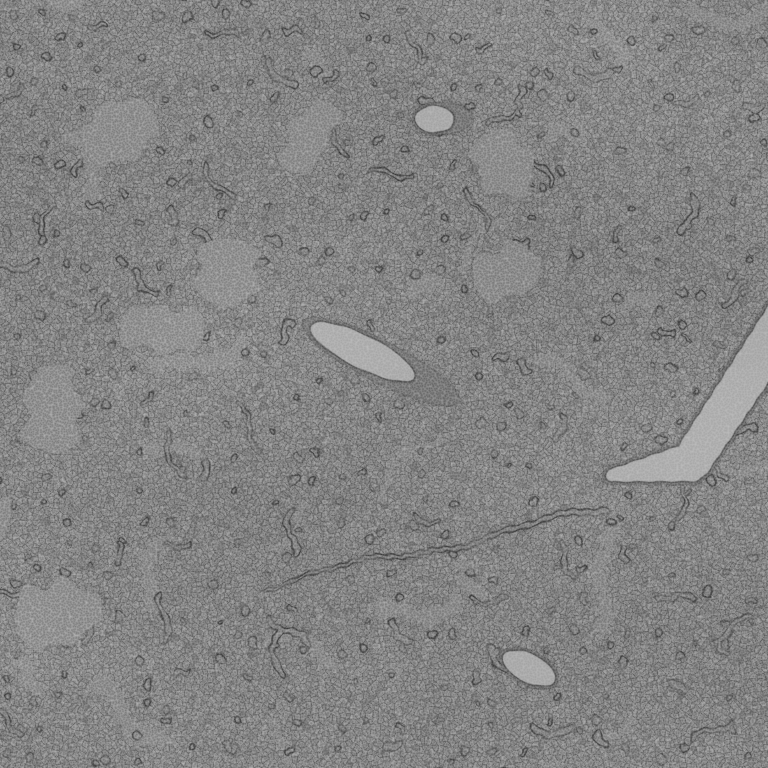
Reproduce this texture procedurally as a Shadertoy shader.

```glsl
// Grey micrograph of nerve tissue: grainy ground, dark-walled axons, pale cell bodies, bright vessels.
#define GROUND 0.524       // mean tissue grey
#define PALE 0.572         // cell bodies and dendrites
#define LUMEN 0.675        // inside of the vessels
#define SHEATH 0.485       // wall of the vessels
#define MYELIN 0.30        // dark axon walls
#define MEMBRANE 0.10      // contrast of the fine membranes
#define GRAIN 0.18         // contrast of the finest grain
#define CELL_SCALE 140.0   // membrane cells across the canvas
#define GRAIN_SCALE 330.0  // grains across the canvas
#define WALL 0.0014        // half width of an axon wall
#define EDGE 0.0012        // softness of filled shapes

vec2 hash2(vec2 c) {
    vec3 q = fract(c.xyx * vec3(0.1031, 0.1030, 0.0973));
    q += dot(q, q.yzx + 33.33);
    return fract((q.xx + q.yz) * q.zy);
}

vec2 rotate(vec2 p, float a) {
    float c = cos(a), s = sin(a);
    return vec2(c * p.x + s * p.y, c * p.y - s * p.x);
}

float fill(float d) { return 1.0 - smoothstep(-EDGE, EDGE, d); }
float outline(float d, float w) { return exp(-d * d / (w * w)); }

// Cellular noise: nearest distance, gap to the second nearest, cell value
vec3 cellular(vec2 p) {
    vec2 base = floor(p);
    vec3 r = vec3(9.0, 9.0, 0.0);
    for (int y = -1; y <= 1; y++)
    for (int x = -1; x <= 1; x++) {
        vec2 c = base + vec2(x, y);
        float d = length(c + hash2(c) - p);
        if (d < r.x) r = vec3(d, r.x, hash2(c + 19.7).x);
        else r.y = min(r.y, d);
    }
    return vec3(r.x, r.y - r.x, r.z);
}

// Distance to wavy capsules scattered on a jittered grid
float scatter(vec2 p, float count, float seed, float share, vec2 len, vec2 rad, float wave) {
    float d = 1.0;
    vec2 base = floor(p * count);
    for (int y = -1; y <= 1; y++)
    for (int x = -1; x <= 1; x++) {
        vec2 c = base + vec2(x, y);
        vec2 place = hash2(c + seed), form = hash2(c + seed + 57.3), pick = hash2(c + seed + 91.7);
        if (pick.x > share) continue;
        vec2 q = rotate(p - (c + 0.1 + 0.8 * place) / count, 6.283 * form.x);
        float halfLen = mix(len.x, len.y, form.y * form.y);
        q.y += wave * halfLen * sin(q.x * 2.5 / halfLen + 6.283 * place.x);
        float r = mix(rad.x, rad.y, pick.y) * (1.0 + 0.14 * sin(q.x * 140.0 + 6.283 * place.y));
        d = min(d, length(vec2(q.x - clamp(q.x, -halfLen, halfLen), q.y)) - r);
    }
    return d;
}

float ellipse(vec2 p, vec2 centre, vec2 r, float angle) {
    vec2 q = rotate(p - centre, angle);
    float k = max(length(q / r), 0.001);
    return (k - 1.0) * k / max(length(q / (r * r)), 0.01);
}

float taper(vec2 p, vec2 a, vec2 b, float ra, float rb) {
    float h = clamp(dot(p - a, b - a) / dot(b - a, b - a), 0.0, 1.0);
    return length(p - mix(a, b, h)) - mix(ra, rb, h);
}

void mainImage(out vec4 fragColor, in vec2 fragCoord) {
    vec2 p = fragCoord / iResolution.y;
    vec2 warped = p + 0.0011 * sin(p.yx * 330.0 + 3.0 * sin(p * 90.0));

    // Ground: membranes, organelles and grain
    vec3 cell = cellular(warped * CELL_SCALE);
    float grain = GRAIN * (cellular(p * GRAIN_SCALE).x - 0.46);
    float tone = GROUND + MEMBRANE * (smoothstep(0.0, 0.3, cell.y) - 0.65) + 0.05 * (cell.z - 0.5);
    tone -= 0.07 * smoothstep(0.94, 0.96, cell.z) * smoothstep(0.0, 0.2, cell.y);

    // Ragged pale dendrites
    float ragged = 0.008 * (cell.x - 0.45) + 0.003 * sin(p.x * 170.0 + 4.0 * sin(p.y * 110.0));
    float dendrite = scatter(p, 7.0, 11.0, 0.5, vec2(0.015, 0.06), vec2(0.004, 0.013), 0.25) + ragged;
    tone = mix(tone, PALE, 0.75 * fill(dendrite));

    // Axons cut across, cut along, and one long fibre
    float rings = scatter(warped, 30.0, 23.0, 0.46, vec2(0.0005, 0.0045), vec2(0.0022, 0.0052), 0.2);
    float tubes = scatter(warped, 12.0, 41.0, 0.5, vec2(0.008, 0.035), vec2(0.0025, 0.0048), 0.22);
    vec2 bent = warped + vec2(0.0, 0.006 * sin(p.x * 24.0) + 0.002 * sin(p.x * 75.0));
    tubes = min(tubes, taper(bent, vec2(0.345, 0.237), vec2(0.79, 0.337), 0.002, 0.004));
    float axon = min(rings, tubes);
    tone = mix(tone, PALE - 0.02, 0.7 * fill(axon));
    float patchy = 0.72 + 0.28 * sin(p.x * 61.0 + 5.0 * sin(p.y * 47.0));
    tone = mix(tone, MYELIN, patchy * outline(axon, WALL));

    // Smooth cell bodies with a faint rim
    float soma = scatter(p, 4.0, 67.0, 0.65, vec2(0.008, 0.035), vec2(0.024, 0.042), 0.15) + 0.4 * ragged;
    tone = mix(tone, PALE, 0.9 * fill(soma));
    tone -= 0.04 * outline(soma, WALL);

    // Vessels: bright lumen in a grey sheath
    float slit = ellipse(p, vec2(0.472, 0.542), vec2(0.075, 0.021), -0.46);
    float hole = ellipse(p, vec2(0.566, 0.845), vec2(0.025, 0.017), 0.0);
    float pore = ellipse(p, vec2(0.689, 0.130), vec2(0.037, 0.018), -0.45);
    float branch = min(taper(p, vec2(0.797, 0.381), vec2(0.898, 0.398), 0.008, 0.025),
                       taper(p, vec2(0.901, 0.400), vec2(1.03, 0.596), 0.025, 0.028));
    float lumen = min(min(slit, hole), min(pore, branch)) + 0.0006 * sin(p.x * 210.0 + p.y * 160.0);
    float sheath = min(ellipse(p, vec2(0.496, 0.529), vec2(0.114, 0.027), -0.48),
                       ellipse(p, vec2(0.578, 0.846), vec2(0.037, 0.021), 0.0));
    sheath = min(sheath, lumen - 0.0045);
    tone = mix(tone, SHEATH, 0.9 * fill(sheath));
    tone -= 0.06 * outline(sheath, WALL);
    tone = mix(tone, LUMEN, fill(lumen));
    tone -= 0.12 * outline(lumen - 0.001, WALL);

    // Grain, broad shading and faint scan tiles
    tone += grain * mix(1.0, 0.4, fill(lumen));
    tone += 0.008 * sin(p.x * 9.0 + 2.0 * sin(p.y * 7.0)) + 0.008 * sin(p.y * 13.0 + p.x * 3.0);
    tone += 0.016 * (hash2(floor(p * vec2(3.0, 5.0) + 0.4)).x - 0.5);
    fragColor = vec4(vec3(clamp(tone, 0.0, 1.0)), 1.0);
}
```
